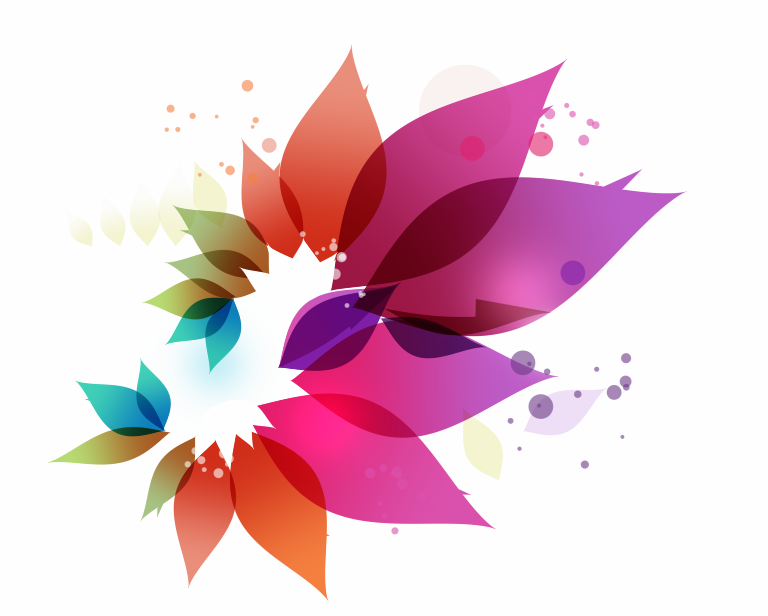
Reproduce this background procedurally as a WebGL 1 fragment shader.

```glsl
precision highp float;
// A swirl of translucent petals around a white heart, with pale drops and dots.
// Each petal is an axis with an uneven width profile and a side prong; petals
// are multiplied together so that their overlaps turn dark.
uniform vec2 u_resolution;

const float PI = 3.14159;
const float CURVE = 1.4;   // concavity of petal ends
const float PEAK = 0.42;   // place of the widest part
const float PRONG = 0.07;  // prong width
const float DOT_ALPHA = 0.6;
const vec3 WHITE = vec3(0.995);
const vec3 CRIMSON = vec3(0.62, 0.09, 0.27);
const vec3 ROSE = vec3(0.88, 0.12, 0.42);
const vec3 PINK = vec3(0.86, 0.32, 0.68);
const vec3 ORCHID = vec3(0.74, 0.36, 0.78);
const vec3 VIOLET = vec3(0.5, 0.12, 0.66);
const vec3 PLUM = vec3(0.42, 0.22, 0.52);
const vec3 RED = vec3(0.82, 0.18, 0.1);
const vec3 ORANGE = vec3(0.96, 0.5, 0.25);
const vec3 CORAL = vec3(0.92, 0.56, 0.48);
const vec3 BROWN = vec3(0.66, 0.36, 0.14);
const vec3 OLIVE = vec3(0.66, 0.77, 0.52);
const vec3 LIME = vec3(0.72, 0.86, 0.45);
const vec3 TEAL = vec3(0.25, 0.82, 0.72);
const vec3 BLUE = vec3(0.05, 0.5, 0.74);
const vec3 CREAM = vec3(0.96, 0.96, 0.82);
const vec3 LILAC = vec3(0.94, 0.88, 0.97);

vec2 pos;    // position, in percent of the canvas height
float pixel; // edge softness in the same unit
vec3 ink;    // colour so far

vec2 hash2(vec2 s) {
  return fract(sin(vec2(dot(s, vec2(12.99, 78.23)), dot(s, vec2(39.35, 11.14)))) * 4375.8);
}

float cover(float d) { return smoothstep(-pixel, pixel, d); }

float glow(vec2 c, float r) { vec2 q = (pos - c) / r; return exp(-dot(q, q)); }

// x runs from 0 at a to 1 at b, y to the left in the same scale
vec2 alongAxis(vec2 a, vec2 b) {
  vec2 q = pos - a, d = b - a;
  return vec2(dot(q, d), d.x * q.y - d.y * q.x) / dot(d, d);
}

// extent: signed reach to the left and right of the axis
float petalMask(vec4 axis, vec2 extent) {
  vec2 q = alongAxis(axis.xy, axis.zw);
  float t = pow(clamp(q.x, 0.0001, 1.0), log(0.5) / log(PEAK));
  vec2 edge = extent * pow(max(sin(PI * t), 0.0), CURVE);
  float d = min(min(edge.x - q.y, q.y - edge.y), min(q.x, 1.0 - q.x));
  return cover(d * length(axis.zw - axis.xy));
}

float prongMask(vec4 axis, vec2 tip) {
  vec2 root = mix(axis.xy, axis.zw, 0.55), q = alongAxis(root, tip);
  float size = length(tip - root);
  float w = PRONG * length(axis.zw - axis.xy) * (1.0 - q.x);
  return cover(min(w - abs(q.y) * size, min(q.x, 1.0 - q.x) * size));
}

void petal(vec4 axis, vec2 extent, vec2 prong, vec3 base, vec3 tip) {
  float t = alongAxis(axis.xy, axis.zw).x;
  float m = max(petalMask(axis, extent), prongMask(axis, prong));
  ink *= mix(vec3(1), mix(base, tip, smoothstep(0.1, 0.85, t)), m);
}

void leaf(vec4 axis, vec2 extent, vec3 base, vec3 tip) {
  petal(axis, extent, axis.zw, base, tip);
}

void leaf(vec4 axis, vec3 base, vec3 tip) { leaf(axis, vec2(0.22, -0.22), base, tip); }

void disc(vec2 c, float r, vec3 color) {
  ink = mix(ink, color, DOT_ALPHA * cover(r - length(pos - c)));
}

void scatter(vec2 c, float spread, vec3 color) {
  for (int i = 0; i < 12; i++) {
    vec2 h = hash2(c + float(i) * 1.7), g = hash2(h * 9.0 + c);
    disc(c + spread * (2.0 * h - 1.0), mix(0.3, 1.0, g.x * g.x), color);
  }
}

// White spikes that open around a centre
void fan(vec2 c, float start, float reach) {
  for (int i = 0; i < 4; i++) {
    float a = start + 0.55 * float(i);
    vec4 axis = vec4(c, c + reach * vec2(cos(a), sin(a)));
    ink = mix(ink, WHITE, petalMask(axis, vec2(0.19, -0.19)));
  }
}

void main() {
  pos = 100.0 * gl_FragCoord.xy / u_resolution.y;
  pixel = 70.0 / u_resolution.y;
  ink = WHITE;

  // Pale drops and haze
  disc(vec2(75.5, 82), 7.5, vec3(0.97, 0.91, 0.91));
  for (int i = 0; i < 4; i++) {
    vec2 c = vec2(15.0 + 4.5 * float(i), 60);
    leaf(vec4(c, c + vec2(-4.5, 6) + float(i) * vec2(1.7, 2.6)), CREAM, WHITE);
  }
  leaf(vec4(36, 63, 31.5, 74), CREAM, CREAM);
  leaf(vec4(81, 22, 75, 34), CREAM, CREAM);
  leaf(vec4(85, 30, 98.5, 37), LILAC, LILAC);
  ink *= mix(vec3(1), vec3(0.78, 0.94, 0.97), glow(vec2(35, 41), 5.0));

  // Green and teal petals
  petal(vec4(44.6, 54.8, 28, 66.7), vec2(0.2, -0.25), vec2(29.3, 62.6), BROWN, OLIVE);
  leaf(vec4(44.2, 54.1, 26.8, 57.4), BROWN, OLIVE);
  leaf(vec4(38.2, 51.9, 23.1, 50.9), BROWN, LIME);
  leaf(vec4(37.9, 51.5, 26.8, 44), BLUE, TEAL);
  leaf(vec4(37.9, 51.5, 34, 39.3), BLUE, TEAL);
  petal(vec4(26.8, 30.1, 12.2, 38.2), vec2(0.25, -0.2), vec2(13.8, 35.2), BLUE, TEAL);
  leaf(vec4(26.5, 30.1, 22.8, 41.8), BLUE, TEAL);
  leaf(vec4(27.6, 29.8, 7.8, 24.9), vec2(0.14, -0.13), BROWN, LIME);
  petal(vec4(31.7, 29.1, 22.8, 15.4), vec2(0.18, -0.16), vec2(25.5, 16), BROWN, OLIVE);

  // Orange petals
  petal(vec4(48.8, 57.4, 39.2, 77.6), vec2(0.23, -0.17), vec2(45.5, 73.7), RED, CORAL);
  petal(vec4(52.8, 56.1, 57.1, 92.7), vec2(0.25, -0.22), vec2(59.8, 86.3), RED, CORAL);
  petal(vec4(35, 28.5, 30.6, 4.6), vec2(0.21, -0.2), vec2(32.5, 9), RED, CORAL);
  petal(vec4(38.5, 30.9, 53.3, 2.4), vec2(0.24, -0.21), vec2(53.5, 13), RED, ORANGE);

  // Magenta and purple petals
  petal(vec4(39.5, 33.7, 80.5, 14.1), vec2(0.22, -0.2), vec2(76.4, 19.7), ROSE, PINK);
  leaf(vec4(47.2, 38.2, 90.6, 38.9), ROSE, ORCHID);
  petal(vec4(53.7, 52.8, 92, 90.4), vec2(0.21, -0.21), vec2(89.8, 82.9), CRIMSON, PINK);
  petal(vec4(57.2, 50.1, 111.4, 68.9), vec2(0.22, -0.21), vec2(104.2, 72.5), CRIMSON, ORCHID);
  leaf(vec4(45.2, 40.3, 65, 54.1), vec2(0.25, -0.05), PINK, ORCHID);
  leaf(vec4(45.2, 40.3, 65, 54.1), vec2(0.2, -0.24), VIOLET, VIOLET);
  leaf(vec4(61.8, 48.3, 78.9, 43.6), vec2(0.1, -0.25), PLUM, PLUM);
  leaf(vec4(62.3, 49.9, 89.4, 49.3), vec2(-0.04, -0.15), CRIMSON, CRIMSON);

  // Light inside the petals, then the white heart
  ink += (1.0 - ink.g) * 0.3 * (vec3(1, 0.8, 1) * glow(vec2(84.6, 52), 7.0)
    + vec3(0.8, 0, 0.4) * glow(vec2(53, 31.5), 6.0));
  ink = mix(ink, WHITE, 0.8 * glow(vec2(89, 44.5), 4.0));
  fan(vec2(48, 50.5), 0.9, 11.0);
  fan(vec2(37, 35), 4.1, 9.0);

  // Scattered dots, then large ones
  scatter(vec2(35, 79), 8.0, ORANGE);
  scatter(vec2(90, 77), 7.0, PINK);
  scatter(vec2(92, 32), 10.0, PLUM);
  scatter(vec2(66, 19), 6.0, PINK);
  scatter(vec2(54, 56), 6.0, WHITE);
  scatter(vec2(34, 27), 4.0, WHITE);
  disc(vec2(76.7, 75.9), 2.0, ROSE);
  disc(vec2(87.8, 76.6), 2.0, ROSE);
  disc(vec2(93, 55.7), 2.0, VIOLET);
  disc(vec2(84.9, 41.1), 2.0, PLUM);
  disc(vec2(87.8, 34), 2.0, PLUM);
  disc(vec2(99.7, 36.3), 1.2, PLUM);
  disc(vec2(43.7, 76.4), 1.2, CORAL);
  gl_FragColor = vec4(clamp(ink, 0.0, 1.0), 1);
}
```
